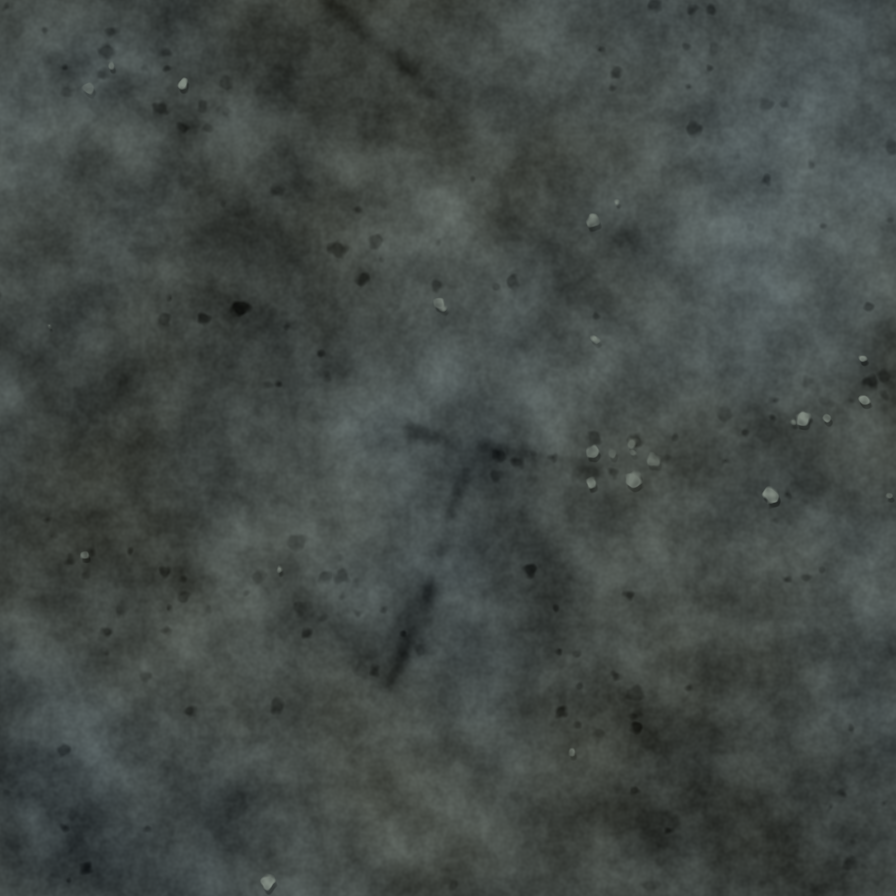
This texture is drawn by a three.js fragment shader. Its source:

```glsl
varying vec2 vUv;

#define WARM_STONE vec3(0.264, 0.282, 0.257)
#define COOL_STONE vec3(0.264, 0.299, 0.304)
#define PEBBLE_COLOUR vec3(0.54, 0.58, 0.54)
#define CLOUD_CONTRAST 0.12
#define MOTTLE_CONTRAST 0.085
#define GRAIN_CONTRAST 0.035
#define PIT_DEPTH 0.11
#define CRACK_DEPTH 0.10
#define PIT_CELLS 46.0
#define PEBBLE_CELLS 46.0

vec2 hash2(vec2 p) {
  vec3 q = fract(p.xyx * vec3(0.1031, 0.1030, 0.0973));
  q += dot(q, q.yzx + 33.33);
  return fract((q.xx + q.yz) * q.zy);
}

vec2 gradientAt(vec2 cell) {
  float angle = 6.2832 * hash2(cell + 57.0).x;
  return vec2(cos(angle), sin(angle));
}

float gradientNoise(vec2 p) {
  vec2 i = floor(p), f = fract(p);
  vec2 u = f * f * f * (f * (f * 6.0 - 15.0) + 10.0);
  vec2 e = vec2(0.0, 1.0);
  float low = mix(dot(gradientAt(i), f), dot(gradientAt(i + e.yx), f - e.yx), u.x);
  float high = mix(dot(gradientAt(i + e.xy), f - e.xy), dot(gradientAt(i + 1.0), f - 1.0), u.x);
  return mix(low, high, u.y);
}

float fbm(vec2 p) {
  float sum = 0.0, amplitude = 1.0;
  for (int i = 0; i < 5; i++) {
    sum += amplitude * gradientNoise(p);
    p = mat2(1.6, 1.2, -1.2, 1.6) * p + 11.3;
    amplitude *= 0.52;
  }
  return sum;
}

float patchAt(vec2 p, vec2 centre, float radius) {
  vec2 d = (p - centre) / radius;
  return exp(-dot(d, d));
}

float segmentDistance(vec2 p, vec2 a, vec2 b) {
  vec2 ab = b - a;
  return length(p - a - ab * clamp(dot(p - a, ab) / dot(ab, ab), 0.0, 1.0));
}

float crack(vec2 p, vec2 a, vec2 b, float width) {
  float d = segmentDistance(p, a, b) / width;
  return exp(-d * d) * clamp(0.65 + 1.3 * gradientNoise(p * 24.0), 0.0, 1.0);
}

float seam(vec2 p) {
  float d = min(segmentDistance(p, vec2(0.56, 0.48), vec2(0.74, 0.49)),
                segmentDistance(p, vec2(0.74, 0.49), vec2(0.97, 0.55)));
  return exp(-d * d / 0.0007);
}

// Scattered irregular spots, gathered in clusters and along the seam
float spots(vec2 p, float cells, float chance, float seamChance, float softness, float seed) {
  vec2 q = p * cells, home = floor(q);
  float ragged = 0.22 * gradientNoise(q * 2.3 + seed);
  float result = 0.0;
  for (int y = -1; y <= 1; y++) {
    for (int x = -1; x <= 1; x++) {
      vec2 cell = home + vec2(float(x), float(y));
      vec2 place = hash2(cell + seed), trait = hash2(cell + seed + 131.0);
      vec2 centre = cell + 0.2 + 0.6 * place;
      vec2 at = centre / cells;
      float cluster = smoothstep(-0.1, 0.4, gradientNoise(at * 5.0 + seed));
      float present = step(trait.x, chance * cluster + seamChance * seam(at));
      float radius = mix(0.13, 0.42, trait.y * trait.y);
      vec2 d = (q - centre) * vec2(0.85 + 0.4 * place.y, 1.1);
      float mask = 1.0 - smoothstep(radius - softness, radius + softness, length(d) + ragged);
      result = max(result, present * mask * mix(0.4, 1.0, hash2(cell + seed + 71.0).x));
    }
  }
  return result;
}

void main() {
  vec2 p = vUv;
  vec2 bent = p + 0.03 * vec2(fbm(p * 6.0), fbm(p * 6.0 + 40.0));

  // Broad light, dark and bluish areas
  float light = patchAt(bent, vec2(0.52, 0.60), 0.11) + 0.8 * patchAt(bent, vec2(0.10, 0.84), 0.15)
              + 0.9 * patchAt(bent, vec2(0.88, 0.95), 0.22) + 0.5 * patchAt(bent, vec2(0.92, 0.42), 0.17);
  float dark = patchAt(bent, vec2(0.33, 1.0), 0.20) + 0.6 * patchAt(bent, vec2(0.14, 0.64), 0.18)
             + 0.8 * patchAt(bent, vec2(0.80, 0.20), 0.19);
  float cool = light + 0.9 * patchAt(bent, vec2(0.12, 0.06), 0.22) - 0.6 * dark;

  // Clouds stretched along a falling diagonal, mottling and fine grain
  vec2 slanted = mat2(0.85, 0.55, -0.5, 0.85) * bent * vec2(1.0, 1.25);
  float clouds = fbm(slanted * 4.0 + 7.0);
  float mottle = fbm(p * 17.0 + 23.0);
  float grain = gradientNoise(p * 95.0) + 0.7 * gradientNoise(p * 190.0 + 5.0);
  float tone = CLOUD_CONTRAST * clouds + MOTTLE_CONTRAST * mottle + GRAIN_CONTRAST * grain
             + 0.045 * light - 0.045 * dark;

  // Cracks and pits
  vec2 wavy = p + 0.008 * vec2(gradientNoise(p * 18.0), gradientNoise(p * 18.0 + 9.0));
  float cracks = crack(wavy, vec2(0.53, 0.50), vec2(0.44, 0.24), 0.010)
               + crack(wavy, vec2(0.46, 0.52), vec2(0.66, 0.475), 0.011)
               + crack(wavy, vec2(0.36, 1.01), vec2(0.48, 0.90), 0.011)
               + 0.7 * crack(wavy, vec2(-0.02, 0.98), vec2(0.20, 0.86), 0.022);
  tone -= CRACK_DEPTH * cracks;
  tone -= PIT_DEPTH * spots(p, PIT_CELLS, 0.20, 0.35, 0.16, 17.0);

  // Pale pebbles, each with a small shadow below
  float pebbles = spots(p, PEBBLE_CELLS, 0.035, 0.16, 0.09, 203.0);
  float shadows = spots(p + vec2(-0.002, 0.005), PEBBLE_CELLS, 0.035, 0.16, 0.09, 203.0);
  tone -= 0.10 * shadows * (1.0 - pebbles);

  float coolness = clamp(0.38 + 0.5 * cool + 0.7 * fbm(p * 3.0 + 61.0), 0.0, 1.0);
  vec3 colour = mix(WARM_STONE, COOL_STONE, coolness) + tone * vec3(0.96, 1.04, 1.02);
  float facets = clamp(0.75 + 0.7 * gradientNoise(p * 110.0 + 3.0), 0.0, 1.0);
  gl_FragColor = vec4(mix(max(colour, 0.06), PEBBLE_COLOUR, pebbles * facets), 1.0);
}
```
